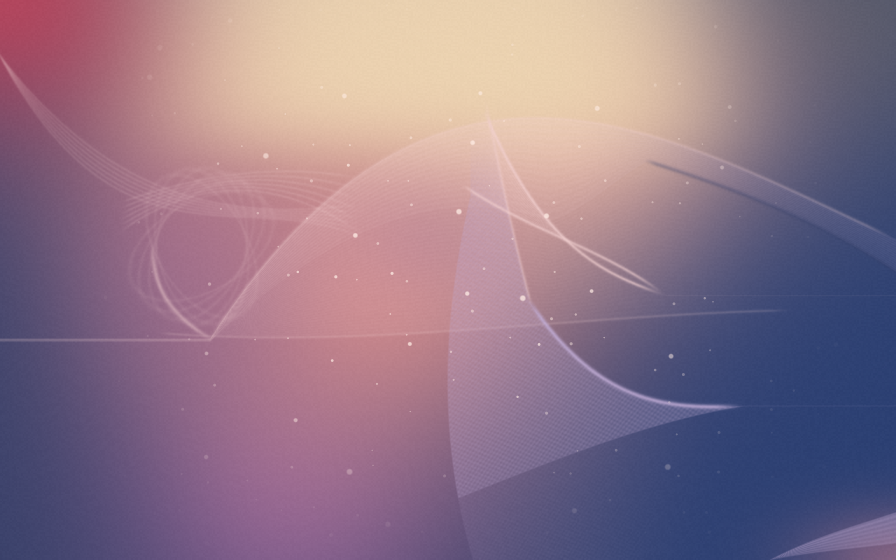
Reproduce this background procedurally as a WebGL 1 fragment shader.

```glsl
precision highp float;
uniform vec2 u_resolution;

const vec3 NAVY = vec3(0.21, 0.25, 0.41);
const vec3 BLUE = vec3(0.17, 0.25, 0.45);
const vec3 PURPLE = vec3(0.55, 0.38, 0.58);
const vec3 SALMON = vec3(0.83, 0.55, 0.55);
const vec3 PEACH = vec3(0.87, 0.67, 0.61);
const vec3 CREAM = vec3(0.93, 0.84, 0.70);
const vec3 CRIMSON = vec3(0.72, 0.27, 0.36);
const vec3 BLUSH = vec3(0.95, 0.82, 0.82);
const vec3 LILAC = vec3(0.76, 0.68, 0.84);

float hash(vec2 p) {
  return fract(sin(dot(p, vec2(127.1, 311.7))) * 43758.5);
}

float soft(float d) {
  return smoothstep(-0.002, 0.002, d);
}

vec3 glow(vec3 c, vec3 tint, vec2 p, vec2 center, vec2 radius, float amount) {
  vec2 d = (p - center) / radius;
  return mix(c, tint, amount * exp(-dot(d, d)));
}

// Cubic Bezier heights spread evenly over a span
float curve(float x, vec2 span, vec4 k) {
  float t = clamp((x - span.x) / (span.y - span.x), 0.0, 1.0);
  float s = 1.0 - t;
  return dot(k, vec4(s * s * s, 3.0 * s * s * t, 3.0 * s * t * t, t * t * t));
}

float stroke(vec2 p, vec2 span, vec4 k, float width) {
  float y = curve(p.x, span, k);
  float slope = (curve(p.x + 0.002, span, k) - y) / 0.002;
  float d = (p.y - y) / sqrt(1.0 + slope * slope) / width;
  float ends = smoothstep(span.x - 0.01, span.x + 0.02, p.x)
             * (1.0 - smoothstep(span.y - 0.06, span.y, p.x));
  return exp(-d * d) * ends;
}

// Threaded sheet between two heights, brighter toward the top
float veil(float y, float top, float bottom, float threads) {
  float v = clamp((y - bottom) / max(top - bottom, 0.001), 0.0, 1.0);
  float weave = 0.88 + 0.12 * sin(v * threads * 6.2832);
  return soft(y - bottom) * soft(top - y) * weave * (0.65 + 0.35 * v);
}

float dust(vec2 p, float cells, float size, float density) {
  vec2 id = floor(p * cells);
  vec2 spot = 0.2 + 0.6 * vec2(hash(id), hash(id + 17.3));
  float radius = size * (0.5 + hash(id + 5.1));
  float d = length(fract(p * cells) - spot) / cells;
  return step(hash(id + 9.7), density) * (1.0 - smoothstep(radius * 0.5, radius + 0.001, d));
}

vec3 backdrop(vec2 p) {
  vec3 c = mix(NAVY, BLUE, smoothstep(0.8, 1.3, p.x));
  c = glow(c, vec3(0.33, 0.35, 0.41), p, vec2(1.55, 1.0), vec2(0.4, 0.3), 0.9);
  c = glow(c, PURPLE, p, vec2(0.52, 0.14), vec2(0.31, 0.36), 0.95);
  c = glow(c, SALMON, p, vec2(0.66, 0.5), vec2(0.4, 0.34), 0.95);
  c = glow(c, vec3(0.62, 0.42, 0.56), p, vec2(0.34, 0.56), vec2(0.22, 0.25), 0.7);
  c = glow(c, SALMON, p, vec2(0.68, 0.85), vec2(0.56, 0.28), 0.9);
  c = glow(c, PEACH, p, vec2(1.0, 0.78), vec2(0.31, 0.26), 0.9);
  c = glow(c, CRIMSON, p, vec2(0.0, 1.02), vec2(0.34, 0.25), 0.95);
  vec2 d = (p - vec2(0.78, 0.94)) / vec2(0.5, 0.23);
  c = mix(c, CREAM, 0.93 * exp(-dot(d * d, d * d)));
  c = glow(c, PURPLE, p, vec2(0.76, 0.57), vec2(0.14, 0.1), 0.2);
  return glow(c, vec3(0.6, 0.42, 0.52), p, vec2(1.62, 0.0), vec2(0.18, 0.09), 0.8);
}

void main() {
  vec2 p = gl_FragCoord.xy / u_resolution.y;
  p.x *= 1.6 * u_resolution.y / u_resolution.x;
  vec3 c = backdrop(p);

  // Long crest and the sheet hanging below it
  vec2 crestSpan = vec2(0.375, 1.6);
  vec4 crestKeys = vec4(0.395, 1.02, 0.76, 0.573);
  vec2 hemSpan = vec2(0.29, 1.42);
  vec4 hemKeys = vec4(0.405, 0.375, 0.44, 0.446);
  vec2 foldSpan = vec2(1.156, 1.65);
  vec4 foldKeys = vec4(0.712, 0.66, 0.6, 0.48);
  float crest = curve(p.x, crestSpan, crestKeys);
  float under = curve(p.x, vec2(0.375, 0.98), vec4(0.39, 0.58, 0.68, 0.605));
  if (p.x > 0.98) under = curve(p.x, vec2(0.98, 1.156), vec4(0.605, 0.62, 0.68, 0.712));
  if (p.x > 1.156) under = curve(p.x, foldSpan, foldKeys);
  float hem = curve(p.x, hemSpan, hemKeys);
  float inSheet = smoothstep(0.28, 0.45, p.x) * (1.0 - smoothstep(0.9, 1.4, p.x));
  c = mix(c, BLUSH, 0.14 * inSheet * veil(p.y, under, hem, 30.0));
  float crestFade = mix(0.3, 0.15, smoothstep(0.9, 1.35, p.x));
  c = mix(c, mix(BLUSH, LILAC, smoothstep(1.0, 1.3, p.x)), crestFade * veil(p.y, crest, under, 14.0));
  c = mix(c, BLUSH, 0.22 * stroke(p, crestSpan, crestKeys, 0.003));
  c = mix(c, BLUSH, 0.15 * stroke(p, hemSpan, hemKeys, 0.0025));
  c = mix(c, NAVY, 0.3 * stroke(p, foldSpan, foldKeys, 0.004));

  // Curl and fine strands at the left
  c = mix(c, BLUSH, 0.4 * stroke(p.yx, vec2(0.395, 0.58), vec4(0.375, 0.275, 0.272, 0.272), 0.004));
  for (int i = 0; i < 6; i++) {
    float f = float(i) / 5.0;
    vec4 sweep = vec4(0.9, 0.62 - 0.12 * f, 0.61 + 0.06 * f, 0.635 - 0.06 * f);
    c = mix(c, BLUSH, 0.12 * stroke(p, vec2(0.0, 0.65), sweep, 0.0025));
    vec4 arch = vec4(0.59 + 0.05 * f, 0.69, 0.68 + 0.03 * f, 0.58 + 0.1 * f);
    c = mix(c, BLUSH, 0.13 * stroke(p, vec2(0.22, 0.65), arch, 0.0025));
    float a = 0.5 + f * 1.6;
    vec2 q = mat2(cos(a), -sin(a), sin(a), cos(a)) * (p - vec2(0.36, 0.56));
    float ring = (length(q / vec2(0.14, 0.08)) - 1.0) * 0.09 / 0.003;
    c = mix(c, BLUSH, 0.07 * exp(-ring * ring));
  }

  // Woven mesh sweeping into a pointed tail
  vec2 neckSpan = vec2(0.458, 0.83);
  vec4 neckKeys = vec4(0.948, 0.915, 0.89, 0.865);
  vec2 tailSpan = vec2(0.948, 1.33);
  vec4 tailKeys = vec4(0.458, 0.27, 0.27, 0.275);
  float left = curve(p.y, vec2(0.0, 0.65), vec4(0.845, 0.78, 0.79, 0.84));
  float base = curve(p.x, vec2(0.66, 1.33), vec4(0.05, 0.13, 0.24, 0.275));
  float tail = curve(p.x, tailSpan, tailKeys);
  float inside = p.y > 0.458 ? soft(curve(p.y, neckSpan, neckKeys) - p.x) : soft(tail - p.y);
  inside *= soft(p.x - left) * (1.0 - smoothstep(0.6, 0.78, p.y));
  float weave = 0.8 + 0.2 * sin((p.y - base) * 700.0) * sin((p.x - left) * 600.0);
  float below = 0.35 * (1.0 - smoothstep(0.95, 1.3, p.x));
  c = mix(c, LILAC, 0.34 * inside * weave * mix(below, 1.0, soft(p.y - base)));
  c = mix(c, BLUSH, 0.35 * stroke(p.yx, neckSpan, neckKeys, 0.003));
  c = mix(c, LILAC, 0.75 * stroke(p, tailSpan, tailKeys, 0.004));

  // Small bright wing
  vec2 wingSpan = vec2(0.867, 1.19);
  vec4 wingKeys = vec4(0.796, 0.55, 0.51, 0.472);
  vec2 rimSpan = vec2(0.83, 1.19);
  vec4 rimKeys = vec4(0.667, 0.585, 0.56, 0.472);
  float wing = curve(p.x, wingSpan, wingKeys);
  float rim = curve(p.x, rimSpan, rimKeys);
  c = mix(c, BLUSH, 0.3 * smoothstep(0.83, 0.93, p.x) * veil(p.y, wing, rim, 12.0));
  c = mix(c, BLUSH, 0.6 * stroke(p, wingSpan, wingKeys, 0.003));
  c = mix(c, BLUSH, 0.55 * stroke(p, rimSpan, rimKeys, 0.003));

  // Corner ribbon
  float ribbonTop = curve(p.x, vec2(1.375, 1.6), vec4(0.0, 0.04, 0.06, 0.085));
  float ribbonBase = curve(p.x, vec2(1.375, 1.6), vec4(0.0, 0.015, 0.02, 0.03));
  c = mix(c, LILAC, 0.45 * step(1.375, p.x) * veil(p.y, ribbonTop, ribbonBase, 6.0));

  // Drifting specks and a trace of grain
  vec2 spread = (p - vec2(0.82, 0.55)) / vec2(0.5, 0.4);
  float specks = 0.75 * dust(p, 9.0, 0.004, 0.35) + 0.5 * dust(p + 3.7, 17.0, 0.002, 0.35);
  c = mix(c, vec3(1.0, 0.93, 0.9), specks * exp(-dot(spread * spread, spread * spread)));
  c += 0.015 * (hash(floor(p * 320.0)) - 0.5);
  gl_FragColor = vec4(c, 1.0);
}
```
